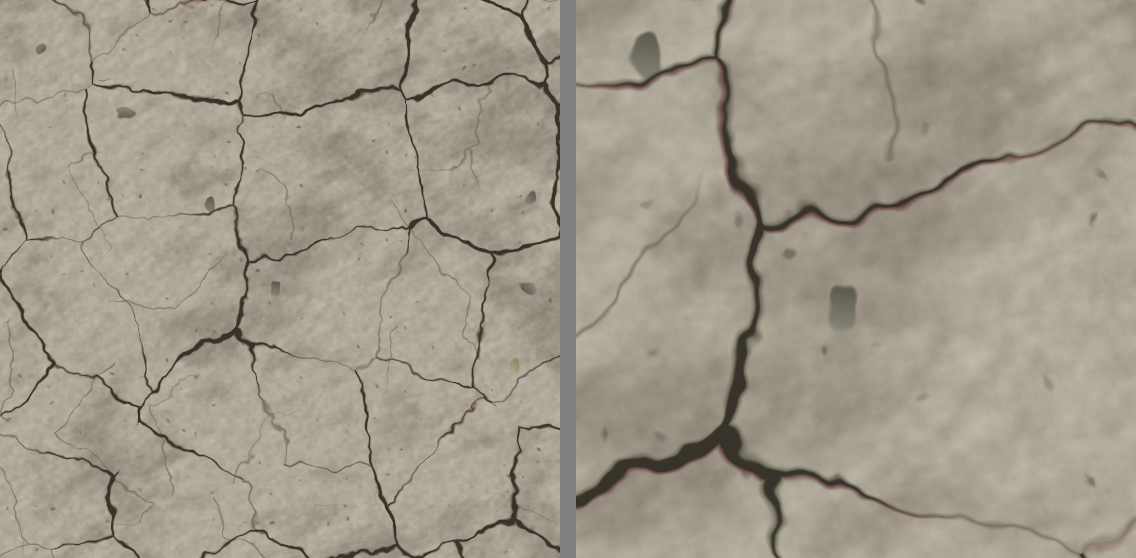
Left, the full canvas; right, a detail of the centre.
A WebGL 2 fragment shader for this texture:

```glsl
#version 300 es
precision highp float;

uniform vec2 u_resolution;
out vec4 fragColor;

// Colours
const vec3 CLAY_LIGHT = vec3(0.685, 0.662, 0.602);
const vec3 CLAY_DARK = vec3(0.585, 0.555, 0.502);
const vec3 CRACK_DARK = vec3(0.215, 0.20, 0.165);
const vec3 CRACK_GREEN = vec3(0.37, 0.37, 0.30);
const vec3 CRACK_RED = vec3(0.37, 0.225, 0.225);
const vec3 STONE_GREY = vec3(0.42, 0.41, 0.365);
const vec3 STONE_TAN = vec3(0.70, 0.64, 0.50);

// Sizes, as fractions of the canvas height
const vec2 PLATE_GRID = vec2(4.3, 5.2);
const vec2 HAIR_GRID = vec2(5.6, 6.4);
const float HALF_WIDTH_MIN = 0.0009;
const float HALF_WIDTH_MAX = 0.0056;
const float HAIR_HALF_WIDTH = 0.0010;
const float EDGE_SOFTNESS = 0.0021;
const float PLATE_SHARE = 0.95;
const float HAIR_SHARE = 0.36;
const float STONE_SHARE = 0.20;
const float SPECK_SHARE = 0.12;
const float GRAIN = 0.10;

vec2 hash2(vec2 p) {
    vec2 q = vec2(dot(p, vec2(127.1, 311.7)), dot(p, vec2(269.5, 183.3)));
    return fract(sin(q) * 43758.5);
}

float noise(vec2 p) {
    vec2 i = floor(p), f = fract(p);
    f = f * f * (3.0 - 2.0 * f);
    float low = mix(hash2(i).x, hash2(i + vec2(1, 0)).x, f.x);
    float high = mix(hash2(i + vec2(0, 1)).x, hash2(i + vec2(1, 1)).x, f.x);
    return mix(low, high, f.y);
}

float fbm(vec2 p) {
    float sum = 0.0, amp = 0.5;
    for (int i = 0; i < 4; i++) {
        sum += amp * noise(p);
        p = mat2(1.6, 1.2, -1.2, 1.6) * p + 7.3;
        amp *= 0.5;
    }
    return sum / 0.9375;
}

vec2 noise2(vec2 p) {
    return vec2(noise(p), noise(p + 41.7)) - 0.5;
}

// Bends straight cell borders into ragged fracture lines
vec2 ragged(vec2 p) {
    return p + 0.060 * noise2(p * 5.0) + 0.022 * noise2(p * 19.0)
             + 0.011 * noise2(p * 47.0) + 0.0045 * noise2(p * 110.0);
}

// Voronoi borders, each with its own width: x = coverage, y = height of the outward normal
vec2 cracks(vec2 p, vec2 grid, float seed, float share, float wMin, float wMax, float soft) {
    vec2 cell = floor(p * grid), home = cell, toHome = vec2(0);
    float nearest = 1e5;
    for (int y = -2; y <= 2; y++)
    for (int x = -2; x <= 2; x++) {
        vec2 id = cell + vec2(x, y);
        vec2 r = (id + 0.06 + 0.88 * hash2(id + seed)) / grid - p;
        if (dot(r, r) < nearest) { nearest = dot(r, r); home = id; toHome = r; }
    }
    float wobble = 0.6 + 0.8 * noise(p * 34.0 + seed);
    float region = smoothstep(0.15, 0.85, noise(p * 4.5 + seed));
    vec2 best = vec2(0);
    for (int y = -2; y <= 2; y++)
    for (int x = -2; x <= 2; x++) {
        if (x == 0 && y == 0) continue;
        vec2 id = home + vec2(x, y);
        vec2 r = (id + 0.06 + 0.88 * hash2(id + seed)) / grid - p;
        vec2 normal = normalize(r - toHome);
        float d = dot(0.5 * (r + toHome), normal);
        vec2 h = hash2(home + id + seed * 1.7);
        float size = mix(h.x, region, 0.45);
        float w = mix(wMin, wMax, size * sqrt(size)) * wobble;
        float m = 1.0 - smoothstep(w - soft, w + soft, d);
        m *= step(h.y, share) * mix(0.55, 1.0, smoothstep(0.05, 0.4, size));
        if (m > best.x) best = vec2(m, normal.y);
    }
    return best;
}

// Scattered rounded bits: x = coverage, y = light from above, z = random tone
vec3 scatter(vec2 p, float grid, float seed, float share, float radius, float soft) {
    vec2 id = floor(p * grid);
    vec2 h = hash2(id + seed), k = hash2(id + seed + 19.3);
    vec2 q = p - (id + 0.3 + 0.4 * hash2(id + seed + 5.1)) / grid;
    float a = 6.283 * k.x, r = radius * mix(0.45, 1.0, h.y);
    q = mat2(cos(a), sin(a), -sin(a), cos(a)) * q * vec2(0.8, 1.25);
    float d = length(q) - r * (0.7 + 0.6 * noise(q / r * 1.3 + id));
    float light = dot(q, vec2(sin(a), cos(a))) / r;
    return vec3(step(h.x, share) * (1.0 - smoothstep(-soft, soft, d)), light, k.y);
}

void main() {
    vec2 p = gl_FragCoord.xy / u_resolution.y;
    float soft = max(EDGE_SOFTNESS, 0.7 / u_resolution.y);

    // Clay: broad stains, slanted ripples and fine grain
    vec2 slant = mat2(0.9, -0.42, 0.42, 0.9) * p * vec2(1.0, 1.7);
    float stain = 0.5 * fbm(p * 5.0 + 3.0) + 0.5 * fbm(slant * 17.0);
    vec3 color = mix(CLAY_LIGHT, CLAY_DARK, smoothstep(0.44, 0.74, stain));
    float relief = fbm(slant * 30.0) - fbm(slant * 30.0 + vec2(0.15, -0.3));
    color += 0.10 * relief + GRAIN * (fbm(p * 110.0) - 0.5);

    // Specks and stones
    vec3 speck = scatter(p, 38.0, 11.0, SPECK_SHARE, 0.0034, soft);
    color = mix(color, STONE_GREY, speck.x * mix(0.3, 0.9, speck.z));
    vec3 stone = scatter(p, 7.0, 29.0, STONE_SHARE, 0.015, soft);
    vec3 stoneColor = mix(STONE_GREY, STONE_TAN, smoothstep(0.72, 0.85, stone.z));
    color = mix(color, stoneColor + 0.09 * stone.y, stone.x * 0.9);

    // Hairlines fade in and out, main cracks lie over them
    vec2 q = ragged(p);
    vec2 hair = cracks(q + 0.37, HAIR_GRID, 53.0, HAIR_SHARE, HAIR_HALF_WIDTH * 0.6, HAIR_HALF_WIDTH, soft);
    float fade = smoothstep(0.35, 0.6, noise(p * 8.0 + 13.0));
    color = mix(color, CRACK_GREEN, hair.x * fade * 0.8);

    vec2 crack = cracks(q, PLATE_GRID, 3.0, PLATE_SHARE, HALF_WIDTH_MIN, HALF_WIDTH_MAX, soft);
    float redSide = smoothstep(0.0, 0.4, crack.y);
    vec3 rim = mix(CRACK_GREEN, CRACK_RED, redSide);
    float core = smoothstep(mix(0.6, 0.8, redSide), 1.0, crack.x);
    color = mix(color, mix(rim, CRACK_DARK, core), crack.x);

    fragColor = vec4(clamp(color, 0.0, 1.0), 1.0);
}
```
